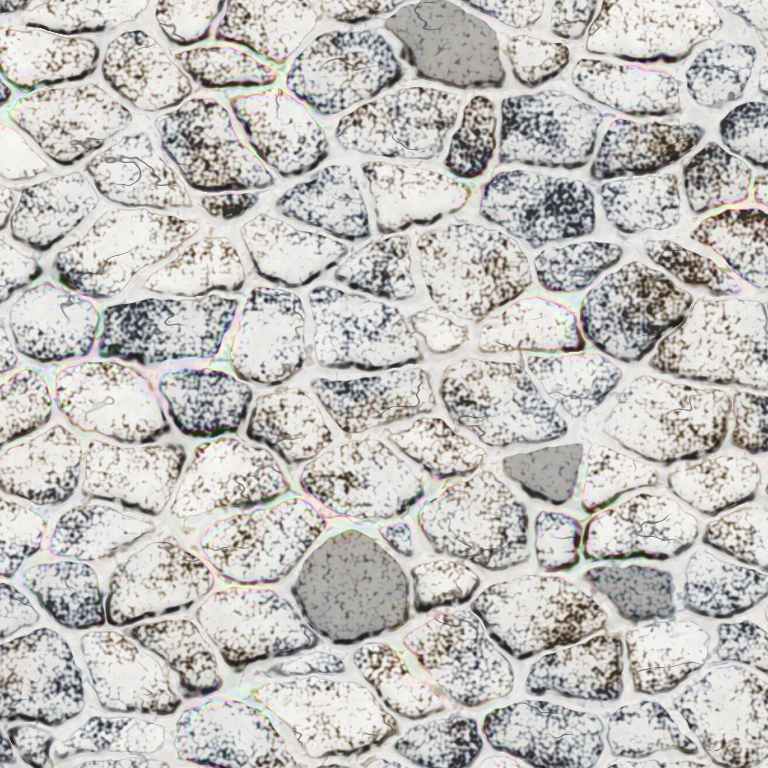
Write a Shadertoy shader that draws this texture.

```glsl
// Pale rubble stone wall: speckled, stained stones in light mortar with broken dark joints.

const vec2 STONE_GRID = vec2(8.0, 11.5);
const float CORNER_SHARPNESS = 170.0;
const vec3 CHALK = vec3(0.95, 0.947, 0.937);
const vec3 MORTAR = vec3(0.915, 0.91, 0.9);
const vec3 OCHRE = vec3(0.47, 0.35, 0.22);
const vec3 SLATE = vec3(0.33, 0.39, 0.48);
const vec3 SOOT = vec3(0.15, 0.135, 0.13);
const vec3 GRANITE = vec3(0.69, 0.685, 0.67);

struct Stone {
    float edge;   // distance to the rounded outline
    vec2 outward; // blended direction to the closest neighbours
    vec2 seed;    // random pair for this stone
};

vec2 hash22(vec2 p) {
    vec3 a = fract(p.xyx * vec3(0.1031, 0.1030, 0.0973));
    a += dot(a, a.yzx + 33.33);
    return fract((a.xx + a.yz) * a.zy);
}

float gradientDot(vec2 cell, vec2 offset, vec2 corner) {
    float angle = 6.2832 * hash22(cell + corner + 57.0).x;
    return dot(vec2(cos(angle), sin(angle)), offset - corner);
}

float gradientNoise(vec2 p) {
    vec2 i = floor(p), f = fract(p);
    vec2 u = f * f * f * (f * (f * 6.0 - 15.0) + 10.0);
    float low = mix(gradientDot(i, f, vec2(0, 0)), gradientDot(i, f, vec2(1, 0)), u.x);
    float high = mix(gradientDot(i, f, vec2(0, 1)), gradientDot(i, f, vec2(1, 1)), u.x);
    return mix(low, high, u.y);
}

float fbm(vec2 p, int octaves) {
    float sum = 0.0, amplitude = 1.0;
    for (int i = 0; i < octaves; i++) {
        sum += amplitude * gradientNoise(p);
        p = mat2(1.6, 1.2, -1.2, 1.6) * p + 17.3;
        amplitude *= 0.5;
    }
    return sum;
}

// Stone centre in grid space (xy) and its size weight (z)
vec3 stoneSite(vec2 cell) {
    vec2 jitter = hash22(cell + 11.0);
    float stagger = 0.5 * mod(cell.y, 2.0);
    return vec3(cell + 0.12 + 0.76 * jitter + vec2(stagger, 0.0), 0.42 * hash22(cell + 83.0).x);
}

// Weighted Voronoi cell with rounded corners
Stone findStone(vec2 p, vec2 grid) {
    vec2 q = p * grid, home = floor(q), ownCell = home;
    vec3 own = vec3(0.0);
    float nearest = 1e5;
    for (int y = -2; y <= 2; y++)
    for (int x = -2; x <= 2; x++) {
        vec2 cell = home + vec2(x, y);
        vec3 site = stoneSite(cell);
        vec2 r = site.xy - q;
        float power = dot(r, r) - site.z;
        if (power < nearest) { nearest = power; own = site; ownCell = cell; }
    }
    float total = 1e-12;
    vec2 outward = vec2(0.0);
    for (int y = -2; y <= 2; y++)
    for (int x = -2; x <= 2; x++) {
        vec2 cell = home + vec2(x, y);
        if (cell == ownCell) continue;
        vec3 site = stoneSite(cell);
        vec2 r = site.xy - q, across = site.xy - own.xy;
        float d = 0.5 * (dot(r, r) - site.z - nearest) / length(across * grid);
        float weight = exp(-CORNER_SHARPNESS * d);
        total += weight;
        outward += weight * normalize(across * grid);
    }
    return Stone(-log(total) / CORNER_SHARPNESS, outward / total, hash22(ownCell + 201.0));
}

vec3 spectrum(float t) {
    return cos(6.2832 * (t + vec3(0.0, 0.33, 0.67)));
}

// Speckled face; wear raises the amount of dark grain
vec3 stoneFace(vec2 p, vec2 seed, float wear, vec3 stain) {
    float granite = smoothstep(0.955, 0.96, seed.y);
    float grain = 0.85 * gradientNoise(p * 165.0) + 0.65 * gradientNoise(p * 83.0 + 9.0);
    float patches = 0.75 * fbm(p * vec2(13.0, 18.0) + seed * 7.0, 4) * (1.0 - granite);
    float dirt = smoothstep(-0.45, 2.7, 2.9 * (grain + patches) + wear);
    vec3 base = mix(CHALK - 0.06 * seed.x, GRANITE, granite);
    base += 0.035 * gradientNoise(p * 30.0);
    return mix(base, mix(stain, SOOT, 0.75 * dirt * dirt), dirt);
}

// Thin broken fissures along the zero line of a noise field
float fissures(vec2 p, vec2 seed) {
    float line = abs(fbm(p * vec2(8.0, 13.0) + seed * 31.0, 4));
    float broken = smoothstep(0.05, 0.4, fbm(p * 12.0 + 40.0, 2));
    return broken * (1.0 - smoothstep(0.0, 0.045, line));
}

void mainImage(out vec4 fragColor, in vec2 fragCoord) {
    vec2 p = fragCoord / iResolution.y;

    // Rugged stone layout
    vec2 warp = vec2(fbm(p * 9.0, 4), fbm(p * 9.0 + 50.0, 4));
    vec2 ripple = vec2(gradientNoise(p * 60.0), gradientNoise(p * 60.0 + 30.0));
    Stone stone = findStone(p + 0.017 * warp + 0.0025 * ripple, STONE_GRID);
    float gap = 0.0055 + 0.005 * fbm(p * 14.0 + 5.0, 2);
    float inside = stone.edge - gap;

    // Stone and mortar
    float hue = fbm(p * 6.0 + 70.0, 3) + 0.5 * (stone.seed.x - 0.5) + 0.3 * gradientNoise(p * 55.0);
    vec3 stain = mix(OCHRE, SLATE, smoothstep(-0.3, 0.3, hue));
    float rimWear = 0.6 * exp(-max(inside, 0.0) / 0.008);
    vec3 face = stoneFace(p, stone.seed, rimWear + 1.1 * (stone.seed.x - 0.45), stain);
    face = mix(face, mix(stain, SOOT, 0.5), 0.65 * fissures(p, stone.seed));
    float folds = fbm(p * vec2(26.0, 38.0) + 3.0 * warp, 3);
    vec3 bed = MORTAR + 0.09 * folds;
    bed = mix(bed, stain, 0.5 * smoothstep(0.15, 0.75, folds + 0.3 * gradientNoise(p * 140.0)));
    vec3 color = mix(bed, face, smoothstep(-0.001, 0.0015, inside));

    // Joint shadows, heaviest below each stone
    float shade = smoothstep(-0.25, 0.75, fbm(p * 8.0 + 21.0, 3) - 0.38 * stone.outward.y);
    float thickness = 0.0018 + 0.0042 * shade;
    float rim = 1.0 - smoothstep(0.2, 1.0, abs(inside) / thickness);
    float frayed = smoothstep(-0.45, 0.15, gradientNoise(p * 75.0 + 13.0));
    vec3 ink = mix(stain, SOOT, smoothstep(0.25, 0.8, shade));
    color = mix(color, ink, rim * frayed * (0.22 + 0.75 * shade));
    color *= 1.0 - 0.22 * shade * exp(-abs(inside) / 0.007);

    // Faint iridescent fringes near the joints
    float fringe = exp(-abs(inside) / 0.009) * smoothstep(0.0, 0.5, fbm(p * 5.0 + 90.0, 2));
    color += 0.09 * fringe * spectrum(inside * 55.0 + fbm(p * 16.0, 2));
    vec2 dust = p * 115.0;
    color += 0.035 * vec3(gradientNoise(dust), gradientNoise(dust + 20.0), gradientNoise(dust + 40.0));

    fragColor = vec4(clamp(color, 0.0, 1.0), 1.0);
}
```
